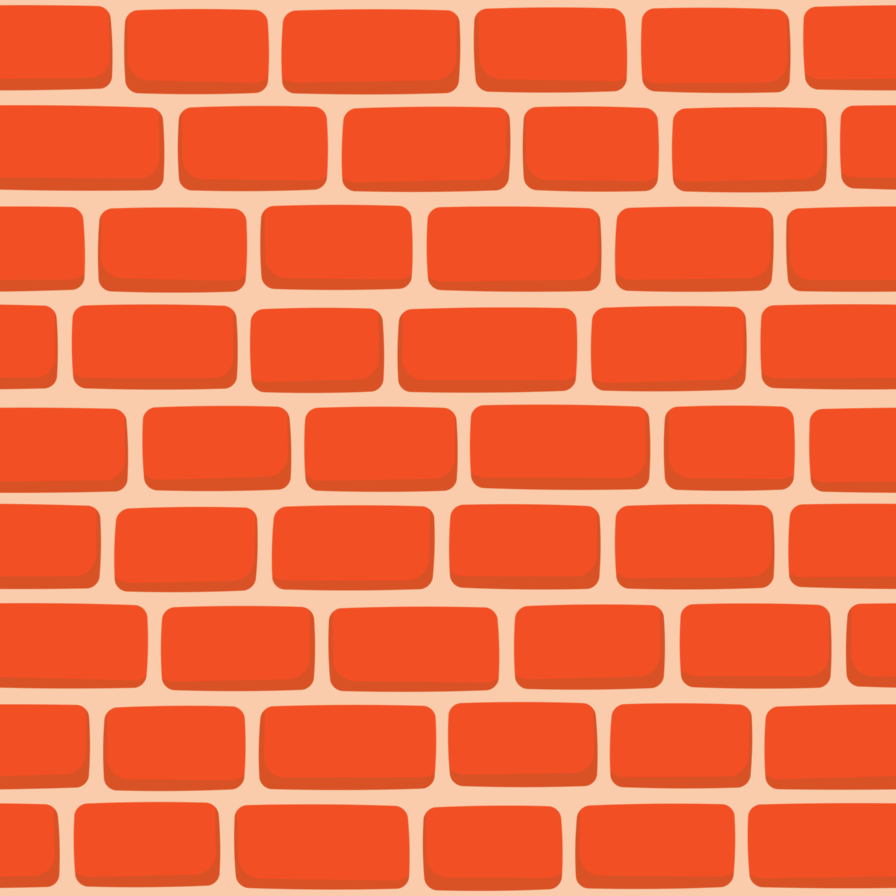
Reproduce this pattern procedurally as a WebGL 2 fragment shader.

```glsl
#version 300 es
precision highp float;
// Cartoon brick wall: nine courses of five uneven bricks in pale mortar.
// Each brick is a bowed rounded box; a second, shifted box is its lit face,
// leaving a dark lip along the bottom and one side.

uniform vec2 u_resolution;
out vec4 fragColor;

const float COURSES = 9.0;
const float BRICKS = 5.0;

// Four random values in 0..1 for a brick or joint
vec4 hash4(vec2 cell) {
  vec4 h = fract(vec4(cell.xyx, cell.y + 3.7) * vec4(0.1031, 0.1030, 0.0973, 0.1099));
  h += dot(h, h.wzxy + 33.33);
  return fract((h.xxyz + h.yzzw) * h.zywx);
}

float roundedBox(vec2 p, vec2 halfSize, float radius) {
  vec2 d = abs(p) - halfSize + radius;
  return length(max(d, 0.0)) + min(max(d.x, d.y), 0.0) - radius;
}

// Horizontal place of a joint; the course wraps after five of them
float jointX(float index, float course) {
  const float firstJoint[9] = float[9](
    0.132, 0.190, 0.102, 0.073, 0.151, 0.120, 0.173, 0.107, 0.074);
  float i = mod(index, BRICKS);
  float jitter = i > 0.5 ? 0.036 * (hash4(vec2(i, course + 20.0)).x - 0.5) : 0.0;
  return floor(index / BRICKS) + firstJoint[int(course)] + 0.189 * i + jitter;
}

void main() {
  vec2 uv = gl_FragCoord.xy / u_resolution;
  float soft = 1.0 / min(u_resolution.x, u_resolution.y);
  float course = clamp(floor((1.0 - uv.y) * COURSES), 0.0, COURSES - 1.0);
  float courseY = 1.0 - (course + 0.5) / COURSES;

  vec3 color = vec3(0.98, 0.80, 0.67);   // mortar

  for (float i = -1.0; i < BRICKS; i++) {
    vec4 shapeRnd = hash4(vec2(mod(i, BRICKS) + 7.0, course + 1.0));
    vec4 shadeRnd = hash4(vec2(mod(i, BRICKS) + 51.0, course + 13.0));

    // Span between neighbouring joints, less the mortar
    float left = jointX(i, course);
    float right = jointX(i + 1.0, course);
    vec2 halfSize = vec2(0.5 * (right - left) - 0.0065 - 0.002 * shapeRnd.x, 0.0475);
    vec2 p = uv - vec2(0.5 * (left + right), courseY + 0.005 * (shapeRnd.y - 0.5));

    // Slight hand-drawn lean, slope and bowed sides
    p += p.yx * vec2(0.05, 0.02) * (shapeRnd.zw - 0.5);
    vec2 q = clamp(p / halfSize, -1.0, 1.0);
    vec2 bowed = halfSize - vec2(0.0025, 0.0018) * q.yx * q.yx;
    float brick = roundedBox(p, bowed, 0.013);

    // Lit face, moved up and away from the shaded side
    float side = shadeRnd.x < 0.6 ? 1.0 : -1.0;
    vec2 shift = vec2(-side * (0.004 + 0.003 * shadeRnd.y), 0.011 + 0.004 * shadeRnd.z);
    vec2 facePoint = p - shift;
    facePoint.y -= side * p.x * 0.025 * shadeRnd.w;
    float face = roundedBox(facePoint, halfSize + vec2(0.001, 0.0), 0.024);
    // Square off the top so only the lower corners are rounded inwards
    face = min(face, max(abs(facePoint.x) - halfSize.x - 0.001, -p.y));

    vec3 brickColor = mix(vec3(0.85, 0.32, 0.15), vec3(0.95, 0.31, 0.14),
                          1.0 - smoothstep(-soft, soft, face));
    color = mix(color, brickColor, 1.0 - smoothstep(-soft, soft, brick));
  }

  fragColor = vec4(color, 1.0);
}
```
